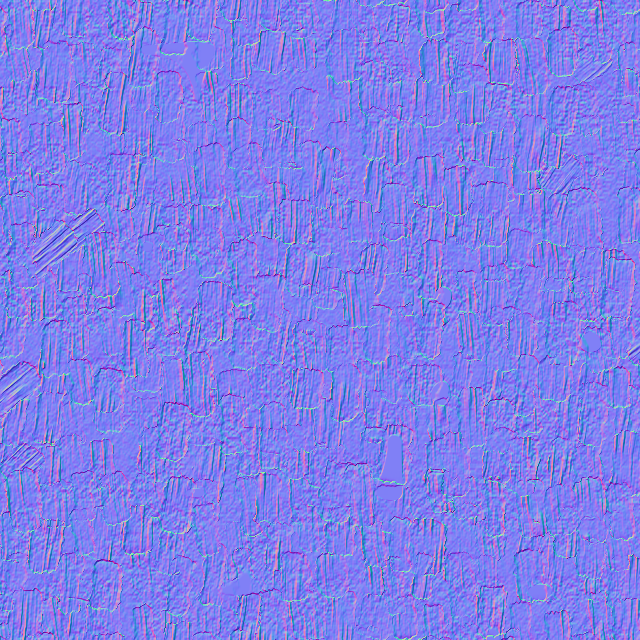
This texture map is drawn by a three.js fragment shader. Its source:

```glsl
// Tangent-space normal map of thick paint laid on in short upright dabs.
// Jittered grid cells each hold one round-ended dab; the highest one wins and
// adds its bristle grooves. Slopes of that height field become the colour.
varying vec2 vUv;

const vec2 GRID = vec2(20.0, 16.0);   // dabs across and up
const float SAMPLE_STEP = 0.0008;     // half width of the slope filter
const float BLUE_LEVEL = 0.93;

float hash(vec2 p) {
  return fract(sin(dot(p, vec2(127.1, 311.7))) * 43758.545);
}

float noise(vec2 p) {
  vec2 cell = floor(p);
  vec2 f = fract(p);
  f = f * f * (3.0 - 2.0 * f);
  float low = mix(hash(cell), hash(cell + vec2(1.0, 0.0)), f.x);
  float high = mix(hash(cell + vec2(0.0, 1.0)), hash(cell + vec2(1.0, 1.0)), f.x);
  return mix(low, high, f.y);
}

vec2 rotate(vec2 p, float angle) {
  float c = cos(angle);
  float s = sin(angle);
  return vec2(c * p.x + s * p.y, c * p.y - s * p.x);
}

float roundBox(vec2 p, vec2 halfSize, float radius) {
  vec2 q = abs(p) - halfSize + radius;
  return length(max(q, 0.0)) + min(max(q.x, q.y), 0.0) - radius;
}

// Position of p in the frame of the dab that belongs to a cell
vec2 dabFrame(vec2 p, vec2 cell) {
  vec2 jitter = vec2(hash(cell + 3.1), hash(cell + 7.7)) - 0.5;
  float tilt = (hash(cell + 11.3) - 0.5) * 0.3;
  float slanted = step(0.97, hash(cell + 17.9));
  return rotate(p - (cell + 0.5 + 0.6 * jitter) / GRID, tilt - 0.8 * slanted);
}

// Body of one dab: faint flanks, crisp ends and a broken rim of pushed paint
float dabHeight(vec2 q, vec2 cell, float ragged, float breakup) {
  vec2 halfSize = vec2(mix(0.017, 0.031, hash(cell + 23.5)),
                       mix(0.032, 0.052, hash(cell + 29.2)));
  float d = roundBox(q, halfSize, halfSize.x * 0.7) + ragged;
  float atEnd = smoothstep(0.55, 0.95, abs(q.y) / halfSize.y);
  float cover = smoothstep(0.0, mix(0.009, 0.0026, atEnd), -d);
  float level = 0.0006 + 0.0026 * hash(cell + 31.7);
  float rimSize = 0.0045 * pow(hash(cell + 37.1 + step(0.0, q.y)), 2.0);
  float rim = rimSize * breakup * atEnd * exp(-abs(d) / 0.0035);
  return cover * (level + rim);
}

// Bristle marks running along the local y axis
float bristles(vec2 q, float seed) {
  vec2 s = q + seed * vec2(3.7, 5.3);
  s.x += 0.003 * noise(s * 30.0) + 0.0008 * noise(s * 150.0);
  float groove = smoothstep(0.5, 0.9, noise(s * vec2(260.0, 17.0)));
  float hair = noise(s * vec2(390.0, 50.0));
  float patchiness = smoothstep(0.2, 0.8, noise(s * vec2(45.0, 24.0)));
  float strength = mix(0.0008, 0.0036, seed) * (0.25 + 1.1 * patchiness);
  return -groove * strength - hair * (0.0007 + 0.0007 * patchiness);
}

// Small crusty lumps, rougher in some areas than in others
float crust(vec2 p) {
  float roughness = smoothstep(0.25, 0.8, noise(p * 26.0 + 9.0));
  float fine = noise(p * vec2(340.0, 290.0)) * mix(0.0006, 0.0015, roughness);
  float coarse = noise(p * vec2(170.0, 135.0)) * mix(0.0007, 0.0018, roughness);
  return fine + coarse;
}

float paintHeight(vec2 p) {
  vec2 home = floor(p * GRID);
  float ragged = (noise(p * 70.0) - 0.5) * 0.007
               + (noise(p * vec2(290.0, 190.0)) - 0.5) * 0.0045;
  float breakup = smoothstep(0.25, 0.7, noise(p * 50.0 + 2.0));
  float top = 0.0;
  float second = -0.001;
  vec2 frame = p;
  float seed = 0.55;

  // Find the highest dab and the runner-up among the nearby cells
  for (int j = -1; j <= 1; j++) {
    for (int i = -1; i <= 1; i++) {
      vec2 cell = home + vec2(float(i), float(j));
      vec2 q = dabFrame(p, cell);
      float h = dabHeight(q, cell, ragged, breakup);
      if (h > top) {
        second = top;
        top = h;
        frame = q;
        seed = hash(cell + 41.9);
      } else {
        second = max(second, h);
      }
    }
  }

  // Marks fade where two dabs meet; a few spots stay smooth
  float blend = smoothstep(0.0, 0.0003, top - second);
  float smoothSpot = smoothstep(0.94, 0.95, noise(p * 13.0 + 4.0));
  float marks = bristles(frame, seed) * blend + crust(p);
  return top + marks * (1.0 - smoothSpot);
}

// Slopes by central differences
vec2 paintSlope(vec2 p, float e) {
  float dx = paintHeight(p + vec2(e, 0.0)) - paintHeight(p - vec2(e, 0.0));
  float dy = paintHeight(p + vec2(0.0, e)) - paintHeight(p - vec2(0.0, e));
  return vec2(dx, dy) / (2.0 * e);
}

void main() {
  vec2 slope = paintSlope(vUv, SAMPLE_STEP);
  // Green points down the canvas, so upper edges turn magenta
  vec3 normal = normalize(vec3(-slope.x, slope.y, 1.0));
  normal.z = BLUE_LEVEL * pow(normal.z, 1.6);
  gl_FragColor = vec4(normal * 0.5 + 0.5, 1.0);
}
```
